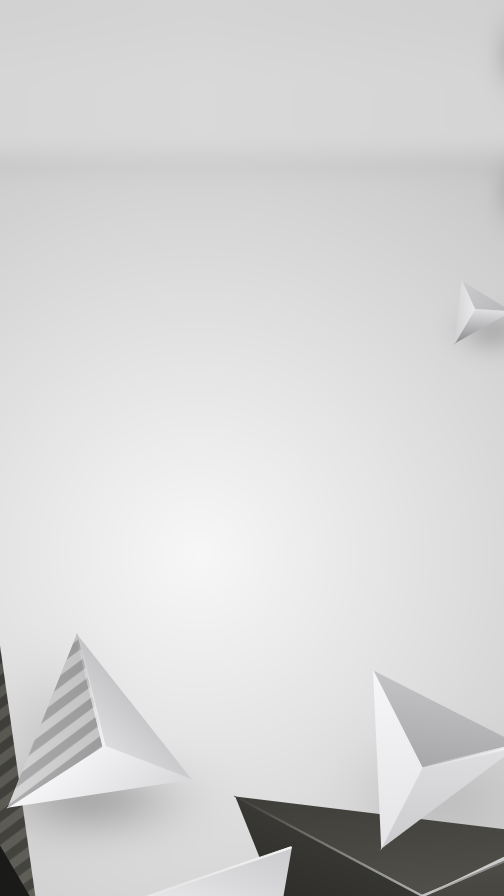
Write a WebGL 1 fragment shader that draws this background.

```glsl
precision highp float;
uniform vec2 u_resolution;

#define PAGE vec2(4.32, 7.68)
#define GLOW_CENTER vec2(1.70, 2.93)
#define GLOW_PEAK 0.968
#define GLOW_FALLOFF 0.044
#define COOL_TINT vec3(0.995, 0.995, 1.005)
#define DARK_TINT vec3(1.02, 1.01, 0.94)
#define STRIPE_NORMAL vec2(-0.6, 0.8)
#define STRIPE_PITCH 0.155
#define SHADOW_STRENGTH 0.20

float pixel;

float cross2(vec2 a, vec2 b) {
  return a.x * b.y - a.y * b.x;
}

// Triangle with a grey level at each corner: x = shade, y = coverage
vec2 facet(vec2 p, vec2 a, vec2 b, vec2 c, vec3 greys) {
  float area = cross2(b - a, c - a);
  vec3 weights = vec3(cross2(b - p, c - p), cross2(c - p, a - p), cross2(a - p, b - p)) / area;
  vec3 inset = weights * abs(area) / vec3(length(c - b), length(a - c), length(b - a));
  float edge = min(inset.x, min(inset.y, inset.z));
  return vec2(dot(clamp(weights, 0.0, 1.0), greys), clamp(edge / pixel + 0.8, 0.0, 1.0));
}

void paint(inout vec3 color, vec2 face, vec3 tint) {
  color = mix(color, face.x * tint, face.y);
}

// Three faces that meet at the peak
void pyramid(inout vec3 color, vec2 p, vec2 top, vec2 left, vec2 right, vec2 peak,
             vec3 leftGreys, vec3 rightGreys, vec3 baseGreys) {
  paint(color, facet(p, top, right, peak, rightGreys), COOL_TINT);
  paint(color, facet(p, left, right, peak, baseGreys), COOL_TINT);
  paint(color, facet(p, top, left, peak, leftGreys), COOL_TINT);
}

float stripes(vec2 p) {
  float wave = abs(fract(dot(p, STRIPE_NORMAL) / STRIPE_PITCH) - 0.5);
  float blur = pixel / STRIPE_PITCH;
  return smoothstep(0.25 - blur, 0.25 + blur, wave);
}

float softSpot(vec2 p, vec2 center, vec2 radius) {
  vec2 q = (p - center) / radius;
  return exp(-dot(q, q));
}

float glint(vec2 p, vec2 a, vec2 b, float width) {
  vec2 ab = b - a;
  float t = clamp(dot(p - a, ab) / dot(ab, ab), 0.0, 1.0);
  return t * (1.0 - smoothstep(width, width + pixel, length(p - a - t * ab)));
}

// Radial glow, pale band at the top and soft spots at the right border
vec3 backdrop(vec2 p) {
  float grey = GLOW_PEAK - GLOW_FALLOFF * length(p - GLOW_CENTER);
  float band = 0.832 + 0.018 * smoothstep(7.68, 6.9, p.y) - 0.006 * abs(p.x - 1.7);
  grey = mix(grey, band, smoothstep(6.2, 6.55, p.y));
  grey -= 0.012 * exp(-pow((p.y - 6.25) / 0.12, 2.0));
  grey -= 0.13 * softSpot(p, vec2(4.42, 7.20), vec2(0.16, 0.27));
  grey -= 0.10 * softSpot(p, vec2(4.42, 6.02), vec2(0.16, 0.25));
  return vec3(grey);
}

void main() {
  vec2 p = gl_FragCoord.xy / u_resolution * PAGE;
  pixel = PAGE.y / u_resolution.y;
  vec3 color = backdrop(p);

  // Cast shadows
  float shade = softSpot(p, vec2(0.85, 0.83), vec2(0.62, 0.30));
  shade += 0.45 * softSpot(p, vec2(0.45, 1.30), vec2(0.40, 0.60));
  shade += 0.8 * softSpot(p, vec2(4.22, 4.84), vec2(0.26, 0.17));
  shade += 0.5 * softSpot(p, vec2(3.75, 0.85), vec2(0.60, 0.45));
  color *= 1.0 - SHADOW_STRENGTH * shade;

  // Dark striped wedge on the left
  vec2 wedge = facet(p, vec2(0.0, 2.13), vec2(-1.0, -0.1), vec2(0.314, -0.1), vec3(0.23, 0.25, 0.27));
  wedge.x += 0.10 * stripes(p);
  paint(color, wedge, DARK_TINT);
  paint(color, facet(p, vec2(-0.2, 0.77), vec2(-0.2, -0.1), vec2(0.31, -0.1), vec3(0.10)), DARK_TINT);

  // Large dark solid with lit ridges
  vec2 tip = vec2(2.02, 0.85);
  vec2 fold = vec2(3.62, 0.0);
  paint(color, facet(p, tip, vec2(2.42, -0.15), vec2(3.90, -0.15), vec3(0.22, 0.17, 0.20)), DARK_TINT);
  paint(color, facet(p, fold, vec2(4.9, 0.55), vec2(4.9, -0.2), vec3(0.27, 0.32, 0.25)), DARK_TINT);
  paint(color, facet(p, tip, vec2(4.7, 0.524), fold, vec3(0.24, 0.28, 0.31)), DARK_TINT);
  color = mix(color, vec3(0.72), 0.9 * glint(p, tip, fold, 0.006));
  color = mix(color, vec3(0.78), glint(p, vec2(4.7, 0.46), fold, 0.007));

  // Pale slab at the bottom
  paint(color, facet(p, vec2(2.50, 0.42), vec2(1.0, -0.09), vec2(2.41, -0.1), vec3(0.80, 0.93, 0.86)), COOL_TINT);
  color = mix(color, vec3(0.96), glint(p, vec2(1.0, -0.09), vec2(2.49, 0.415), 0.006));

  // Left pyramid with a striped face
  vec2 top = vec2(0.66, 2.24);
  vec2 left = vec2(0.07, 0.76);
  vec2 peak = vec2(0.89, 1.29);
  pyramid(color, p, top, left, vec2(1.64, 1.0), peak,
          vec3(0.68, 0.82, 0.72), vec3(0.77, 0.80, 0.87), vec3(0.97, 0.85, 0.95));
  vec2 striped = facet(p, top, left, peak, vec3(0.60, 0.68, 0.61));
  striped.x += 0.16 * stripes(p);
  paint(color, striped, vec3(1.0));
  color = mix(color, vec3(0.95), glint(p, top, peak, 0.010));

  // Right pyramid
  pyramid(color, p, vec2(3.20, 1.93), vec2(3.27, 0.41), vec2(4.45, 1.295), vec2(3.62, 1.10),
          vec3(0.97, 0.90, 0.93), vec3(0.77, 0.70, 0.66), vec3(0.80, 0.88, 0.86));
  color = mix(color, vec3(0.95), glint(p, vec2(3.62, 1.10), vec2(4.45, 1.295), 0.010));

  // Small pyramid
  pyramid(color, p, vec2(3.96, 5.27), vec2(3.90, 4.74), vec2(4.38, 5.01), vec2(4.07, 5.03),
          vec3(0.87, 0.82, 0.92), vec3(0.80, 0.72, 0.76), vec3(0.55, 0.88, 0.88));

  gl_FragColor = vec4(color, 1.0);
}
```
